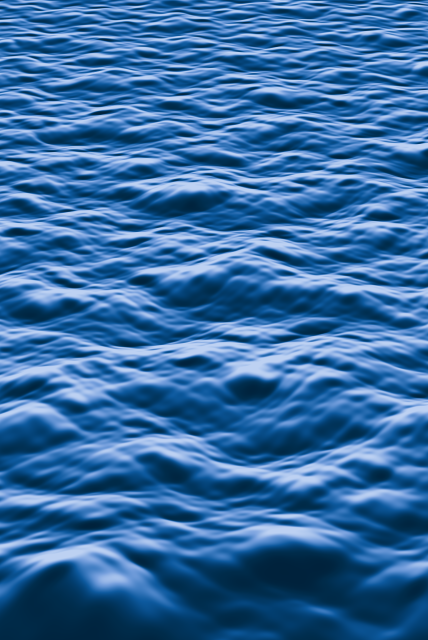
A Shadertoy shader for this texture:

```glsl
// Open sea receding upward: layered sines on a perspective plane,
// each one dragging the next so that bright crests pinch into streaks.
// The tone is normalised, then ranked into a palette from deep to sky blue.

// Sum of sines with unit variance; waves finer than the blur fade out.
float waveLayer(inout vec2 p, float freq, float growth, int count, float spread, float blur) {
    float sum = 0.0, power = 1e-4, weight = 1.0;
    for (int i = 0; i < count; i++) {
        float n = float(i) + 1.0;
        float angle = spread * (fract(n * 0.618) - 0.5);
        vec2 dir = vec2(sin(angle), cos(angle));
        float phase = dot(dir, p) * freq + n * n * 2.4 + freq;
        float fade = freq * blur * 0.5;
        float amp = weight * exp(-fade * fade);
        sum += amp * sin(phase);
        power += 0.5 * amp * amp;
        // The shifted phase thins the bright side and leans the crest
        p += dir * cos(phase + 2.3) * 0.22 * amp / freq;
        freq *= growth;
        weight *= 0.96;
    }
    return sum * inversesqrt(power);
}

// Colour by rank, 0 to 1; the stops follow the share of each blue.
vec3 seaColor(float rank) {
    vec3 c = mix(vec3(0.0, 0.13, 0.23), vec3(0.0, 0.17, 0.29), smoothstep(0.0, 0.07, rank));
    c = mix(c, vec3(0.01, 0.25, 0.45), clamp((rank - 0.07) / 0.15, 0.0, 1.0));
    c = mix(c, vec3(0.05, 0.35, 0.62), clamp((rank - 0.22) / 0.185, 0.0, 1.0));
    c = mix(c, vec3(0.25, 0.49, 0.76), clamp((rank - 0.405) / 0.21, 0.0, 1.0));
    c = mix(c, vec3(0.47, 0.63, 0.87), clamp((rank - 0.615) / 0.19, 0.0, 1.0));
    return mix(c, vec3(0.74, 0.82, 0.95), clamp((rank - 0.805) / 0.17, 0.0, 1.0));
}

vec3 sea(vec2 uv, float centerX) {
    // Perspective plane, stretched in depth for flat, wide waves
    float depth = 1.0 / (1.35 - uv.y);
    vec2 p = vec2((uv.x - centerX) * pow(depth, 1.4) * 1.5, depth * 2.5);
    p.y += 0.025 * sin(p.x * 8.0 + 3.0 * p.y) + 0.012 * sin(p.x * 17.0 - 5.0 * p.y);

    // Far waves shrink below the grain; the foreground is softer
    float near = 1.0 - smoothstep(0.0, 0.32, uv.y);
    float blur = 2.5 * depth * depth * (0.0016 + 0.006 * near);

    float swell = waveLayer(p, 10.0, 1.19, 6, 1.5, blur * 0.3);
    float ripple = waveLayer(p, 30.0, 1.13, 18, 1.45, blur);

    // Ripples catch more sky on the bright side of the swell
    float tone = 0.5 * swell + ripple * (0.8 + 0.22 * clamp(swell, -1.5, 1.5));
    tone *= 1.0 - 0.15 * smoothstep(0.7, 1.0, uv.y) - 0.2 * near;
    tone += 0.16 - 1.0 * (1.0 - smoothstep(0.1, 0.3, uv.y));
    return seaColor(1.0 / (1.0 + exp(-1.65 * tone)));
}

void mainImage(out vec4 fragColor, in vec2 fragCoord) {
    float centerX = 0.5 * iResolution.x / iResolution.y;
    vec3 color = vec3(0.0);
    // Four staggered samples smooth the thin distant streaks
    for (int i = 0; i < 4; i++) {
        vec2 offset = vec2(fract(float(i) * 0.5 + 0.25), (float(i) + 0.5) / 4.0) - 0.5;
        color += sea((fragCoord + offset) / iResolution.y, centerX);
    }
    fragColor = vec4(color / 4.0, 1.0);
}
```
